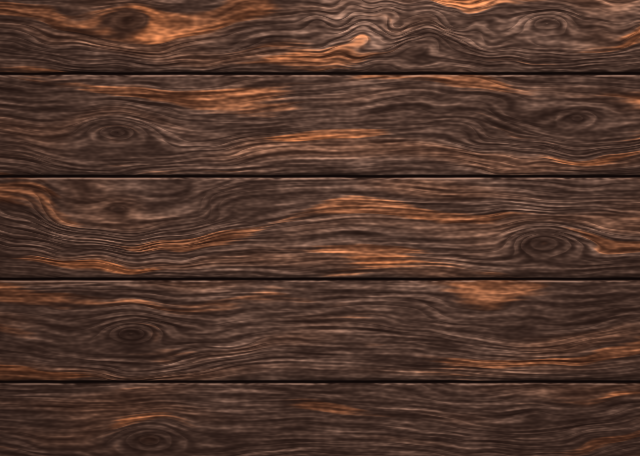
Write a Shadertoy shader that draws this texture.

```glsl
// Dark weathered wooden planks laid horizontally, with knots, growth rings and rough fibres.

#define PLANK_HEIGHT 0.2253  // canvas heights per plank
#define FIRST_SEAM   0.163   // height of the lowest seam
#define SEAM_HALF    0.0030  // half width of the dark seam
#define RIM_WIDTH    0.0042  // lit upper edge of each plank
#define RING_COUNT   15.0    // growth rings per plank height
#define FIBRE_COUNT  36.0    // fine fibres per plank height
#define CONTRAST     1.0
#define BRIGHTNESS   0.27

const vec3 DEEP_BROWN = vec3(0.11, 0.063, 0.05);
const vec3 PALE_BROWN = vec3(0.76, 0.58, 0.49);
const vec3 AMBER_TINT = vec3(1.22, 0.98, 0.74);
const vec3 SEAM_COLOR = vec3(0.05, 0.025, 0.022);

vec2 hash2(vec2 c) {
    vec3 q = fract(c.xyx * vec3(0.1031, 0.1030, 0.0973));
    q += dot(q, q.yzx + 33.33);
    return fract((q.xx + q.yz) * q.zy);
}

float cornerSlope(vec2 cell, vec2 offset) {
    float angle = 6.2832 * hash2(cell).x;
    return dot(vec2(cos(angle), sin(angle)), offset);
}

// Gradient noise, roughly -0.7 to 0.7
float noise(vec2 p) {
    vec2 c = floor(p), f = p - c;
    vec2 u = f * f * f * (f * (f * 6.0 - 15.0) + 10.0);
    vec2 e = vec2(1.0, 0.0);
    return mix(mix(cornerSlope(c, f), cornerSlope(c + e, f - e), u.x),
               mix(cornerSlope(c + e.yx, f - e.yx), cornerSlope(c + 1.0, f - 1.0), u.x), u.y);
}

// Ring coordinate: horizontal layers that bend into ellipses around knots
float grainField(vec2 q, float id, out float knotCore) {
    vec2 seed = vec2(id * 17.3 + 40.0, id * 9.1 + 20.0);
    float field = q.y + 0.24 * noise(q * vec2(1.5, 1.2) + seed)
                      + 0.07 * noise(q * vec2(5.0, 4.0) + seed);
    float curl = smoothstep(0.62, 0.8, q.x) * step(3.5, id);
    field += 0.22 * curl * noise(q * vec2(13.0, 4.0) + seed);
    knotCore = 0.0;
    for (int i = 0; i < 2; i++) {
        float side = float(i);
        vec2 h = hash2(vec2(id * 7.0 + 3.0, side * 5.0 + 1.0));
        vec2 center = vec2(0.27 + 0.92 * side + 0.22 * (h.x - 0.5), 0.35 + 0.35 * h.y);
        float strength = mix(1.0, smoothstep(0.25, 0.6, h.x), side);
        vec2 d = (q - center) * vec2(2.0, 1.0);
        float r = length(d) * (1.0 + 0.35 * noise(q * vec2(9.0, 4.0) + seed));
        field = mix(field, 1.3 * r + h.y, strength * exp(-9.0 * r * r));
        knotCore += strength * exp(-260.0 * r * r);
    }
    return field;
}

void mainImage(out vec4 fragColor, in vec2 fragCoord) {
    vec2 p = fragCoord / iResolution.y;
    float pixel = 1.0 / iResolution.y;

    // Plank layout, with slightly uneven seams
    float wobble = 0.0012 * noise(vec2(p.x * 9.0, floor(p.y / PLANK_HEIGHT + 0.5) * 5.0 + 3.0));
    float row = (p.y + wobble - FIRST_SEAM) / PLANK_HEIGHT + 1.0;
    float id = floor(row);
    vec2 q = vec2(p.x, row - id);
    vec2 seed = vec2(id * 31.7 + 60.0, id * 13.9 + 80.0);

    // Fibres loosely follow the rings
    float knotCore;
    float field = grainField(q, id, knotCore);
    float along = mix(q.y, field, 0.6);
    float fine = noise(vec2(q.x * 13.0, along * FIBRE_COUNT) + seed);
    float coarse = noise(vec2(q.x * 5.0, along * FIBRE_COUNT * 0.45) + seed.yx);
    float grit = noise(vec2(q.x * 60.0, q.y * FIBRE_COUNT * 1.1) + seed);
    float broad = noise(vec2(q.x * 2.2, field * 3.5) + seed);

    // Growth rings: soft rise, narrow dark late wood with ragged edges
    float spacing = 0.8 * noise(vec2(q.x * 0.8, field * 5.0) + seed.yx);
    float phase = fract(field * RING_COUNT + spacing + 0.3 * fine);
    float ring = smoothstep(0.0, 0.55, phase) * (1.0 - smoothstep(0.78, 1.0, phase));
    float ringDepth = 0.55 + 0.7 * noise(q * vec2(2.5, 2.0) + seed + 9.0);

    // Split fibres and warm worn streaks
    float crack = smoothstep(0.24, 0.5, noise(vec2(q.x * 4.0, along * 20.0) + seed + 31.0));
    float streak = smoothstep(0.16, 0.32, noise(vec2(q.x * 2.6, field * 4.5) + seed + 57.0) + 0.12 * fine);

    // Light falls from above and fades to the corners
    vec2 fromLight = (p - vec2(0.78, 0.66)) * vec2(0.85, 1.0);
    float light = 0.24 - 0.95 * dot(fromLight, fromLight);
    light += 0.35 * smoothstep(0.5, 0.9, p.x) * smoothstep(0.84, 0.95, p.y);

    float tone = 0.95 * fine + 0.8 * coarse + 0.55 * grit + 0.5 * broad;
    tone += 0.95 * ringDepth * (ring - 0.58);
    tone += 0.38 * streak - 0.75 * crack - 0.7 * knotCore + light;
    float level = BRIGHTNESS * exp(CONTRAST * tone);
    level = level / (1.0 + 0.16 * level * level);
    vec3 color = mix(DEEP_BROWN, PALE_BROWN, level);
    float amber = 0.75 * streak + 0.3 * smoothstep(0.0, 0.4, broad);
    color *= mix(vec3(1.0), AMBER_TINT, clamp(amber, 0.0, 1.0));

    // Shaded lower edge, broken bright upper edge, then the seam itself
    float above = q.y * PLANK_HEIGHT;
    float below = (1.0 - q.y) * PLANK_HEIGHT;
    color *= 1.0 - 0.45 * exp(-above / 0.007);
    float rim = 1.0 - smoothstep(0.0, RIM_WIDTH, abs(below - SEAM_HALF - 0.5 * RIM_WIDTH));
    float worn = smoothstep(-0.3, 0.35, noise(vec2(p.x * 7.0, id * 3.7 + 5.0)) + 0.4 * grit);
    color = mix(color, PALE_BROWN * (0.85 + 0.5 * light), 0.8 * rim * worn);
    float seam = 1.0 - smoothstep(SEAM_HALF - pixel, SEAM_HALF + pixel, min(above, below));
    color = mix(color, SEAM_COLOR, 0.95 * seam);

    fragColor = vec4(clamp(color, 0.0, 1.0), 1.0);
}
```
